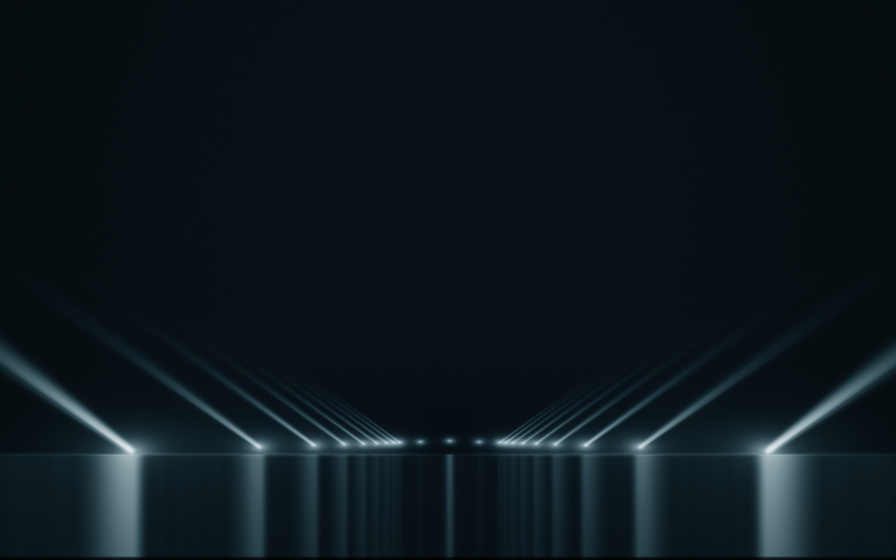
A WebGL 2 fragment shader for this background:

```glsl
#version 300 es
precision highp float;
// A dark hall with two receding rows of floor lamps, each throwing a slanted beam.
// Lamps are spaced by a perspective formula and mirrored about the centre line;
// their light is summed in a loop, reflected in a glossy floor and then tinted.

uniform vec2 u_resolution;
out vec4 fragColor;

float hash(vec2 p) {
    vec3 q = fract(vec3(p.xyx) * 0.1031);
    q += dot(q, q.yzx + 33.33);
    return fract((q.x + q.y) * q.z);
}

float noise(float x, float seed) {
    float i = floor(x), f = fract(x);
    f = f * f * (3.0 - 2.0 * f);
    return mix(hash(vec2(i, seed)), hash(vec2(i + 1.0, seed)), f);
}

// Cone of light leaving a lamp outward and upward, sharper on its lower side
float beam(vec2 q, float size, float seed) {
    vec2 dir = normalize(vec2(1.0, 0.72));
    float along = dot(q, dir);
    float across = dot(q, vec2(-dir.y, dir.x));
    float a = max(along, 0.0);
    float width = 0.001 + size * (0.005 + 0.055 * a);
    float side = across / (width * (across > 0.0 ? 1.0 : 0.75));
    float rays = 0.75 + 0.5 * noise(side * 2.5 + 20.0, seed);
    float start = smoothstep(-0.008 * size - 0.001, 0.008 * size, along);
    return start * rays * exp(-side * side - a / (0.14 * pow(size, 0.6)));
}

// Vertical streak below a lamp, wider on its outer side
float reflection(float x, float depth, float size) {
    float width = size * (x > 0.0 ? 0.048 + 0.04 * depth : 0.014) + 0.002;
    float u = x / width;
    return exp(-u * u - depth / 0.25);
}

void main() {
    vec2 p = gl_FragCoord.xy / u_resolution.y;
    float aspect = u_resolution.x / u_resolution.y;
    float x = abs(p.x - 0.502 * aspect);
    float pixel = 1.0 / u_resolution.y;
    float horizon = 0.1885;
    float depth = max(horizon - p.y, 0.0);
    float ground = smoothstep(pixel, -pixel, p.y - horizon);
    float light = 0.0;

    // Nine lamps per side, then a far pair and the one at the vanishing point
    for (int i = 0; i < 11; i++) {
        float k = float(i);
        float away = i < 9 ? 0.844 / (k + 1.486) : (i == 9 ? 0.0525 : 0.0);
        float size = max(away / 0.568, 0.1);
        vec2 q = vec2(x - away, p.y - 0.2125 + 0.033 * away);

        float glow = 1.3 * exp(-length(q * vec2(0.6, 1.0)) / (0.002 + 0.010 * size));
        glow += 0.2 * size * exp(-length(q * vec2(0.4, 1.0)) / (0.045 * size));
        if (i < 9) glow += 1.9 * pow(size, 0.7) * beam(q, size, k);
        light += glow * mix(1.0, 0.35, ground);

        float shine = i == 10 ? 0.3 : 1.05 * pow(size, 1.6);
        light += ground * shine * reflection(q.x, depth, size);
        // Thin gleam where the floor begins
        float rim = (p.y - horizon) / 0.003;
        light += 0.16 * size * exp(-rim * rim - abs(q.x) / (0.16 * size));
    }

    // Floor sheen, strongest towards the outer lamps
    float sheen = 0.025 + 0.05 * smoothstep(0.05, 0.65, x);
    sheen *= 0.8 + 0.4 * noise(x * 60.0, 7.0);
    light += ground * sheen * exp(-depth * 2.0);

    // Dim blue air, darker at the sides and close to the floor
    vec2 c = vec2(x, p.y - 0.62) * vec2(1.0, 0.9);
    vec3 color = mix(vec3(0.036, 0.069, 0.094), vec3(0.022, 0.047, 0.058),
                     smoothstep(0.2, 0.95, length(c)));
    color *= mix(0.72, 1.0, smoothstep(0.2, 0.42, p.y));

    // Soft exposure: cool in the shade, nearly white at the core
    float level = 1.0 - exp(-light);
    color += 0.9 * pow(vec3(level), vec3(1.3, 1.0, 0.93));

    // Dark lower rim and faint grain
    color *= mix(0.2, 1.0, smoothstep(0.002, 0.008, p.y));
    color += (hash(floor(p * 320.0)) - 0.5) * 0.004;
    fragColor = vec4(clamp(color, 0.0, 1.0), 1.0);
}
```
